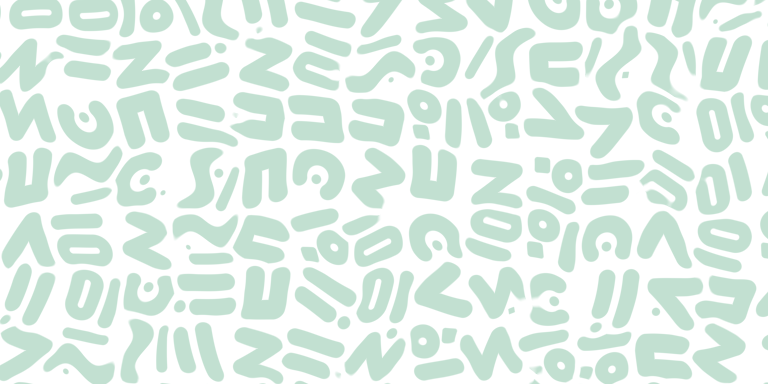
This pattern is drawn by a WebGL 2 fragment shader. Its source:

```glsl
#version 300 es
precision highp float;
// Dense pale-green paper-cut doodles (bars, rings, hooks, squiggles) on white.

uniform vec2 u_resolution;
out vec4 fragColor;

const float ROWS = 6.6; // doodle cells per canvas height

vec3 hash(vec2 p) {
    vec3 q = fract(p.xyx * vec3(0.1031, 0.1030, 0.0973));
    q += dot(q, q.yxz + 33.33);
    return fract((q.xxy + q.yzz) * q.zyx);
}

mat2 rotation(float a) {
    return mat2(cos(a), sin(a), -sin(a), cos(a));
}

float segment(vec2 p, vec2 a, vec2 b) {
    vec2 ab = b - a;
    return length(p - a - ab * clamp(dot(p - a, ab) / dot(ab, ab), 0.0, 1.0));
}

float roundBox(vec2 p, float halfSize, float corner) {
    vec2 q = abs(p) - halfSize + corner;
    return length(max(q, 0.0)) + min(max(q.x, q.y), 0.0) - corner;
}

float smoothMax(float a, float b, float k) {
    float h = max(k - abs(a - b), 0.0) / k;
    return max(a, b) + h * h * k * 0.25;
}

// One doodle, or a small group, filling about a unit cell
float doodle(vec2 p, int kind) {
    if (kind == 0) { // U
        float legs = segment(vec2(abs(p.x), p.y), vec2(0.22, -0.27), vec2(0.22, 0.35));
        return min(legs, segment(p, vec2(-0.22, -0.27), vec2(0.22, -0.27))) - 0.15;
    }
    if (kind == 1) { // squiggle beside a thin bar
        vec2 q = vec2(p.x + 0.14 - 0.13 * sin(p.y * 6.5), p.y);
        float wave = (segment(q, vec2(0.0, -0.5), vec2(0.0, 0.5)) - 0.16) * 0.85;
        return min(wave, segment(p, vec2(0.37, -0.3), vec2(0.34, 0.32)) - 0.08);
    }
    if (kind == 2) { // zigzag
        float d = segment(p, vec2(-0.42, -0.3), vec2(-0.13, 0.3));
        d = min(d, segment(p, vec2(-0.13, 0.3), vec2(0.13, -0.3)));
        return min(d, segment(p, vec2(0.13, -0.3), vec2(0.42, 0.28))) - 0.12;
    }
    if (kind == 3) { // ring, block and bar
        float d = abs(length(p - vec2(-0.16, 0.2)) - 0.18) - 0.1;
        d = min(d, roundBox(rotation(0.3) * (p - vec2(0.32, 0.2)), 0.12, 0.04));
        return min(d, segment(p, vec2(-0.36, -0.3), vec2(0.3, -0.32)) - 0.12);
    }
    if (kind == 4) { // chevron
        float d = segment(p, vec2(-0.32, 0.38), vec2(0.0, -0.32));
        return min(d, segment(p, vec2(0.0, -0.32), vec2(0.36, 0.36))) - 0.14;
    }
    if (kind == 5) { // long bar and exclamation mark
        float d = segment(p, vec2(-0.28, -0.38), vec2(-0.2, 0.38)) - 0.13;
        d = min(d, segment(p, vec2(0.14, -0.4), vec2(0.2, 0.14)) - 0.13);
        return min(d, length(p - vec2(0.2, 0.46)) - 0.1);
    }
    if (kind == 6) { // hook around a dot
        vec2 q = vec2(abs(p.x), p.y), tip = vec2(sin(2.1), cos(2.1));
        float arc = tip.y * q.x > tip.x * q.y ? length(q - tip * 0.33) : abs(length(q) - 0.33);
        return min(arc - 0.13, length(p + vec2(0.0, 0.06)) - 0.07);
    }
    // long ring and bar
    float d = abs(segment(p, vec2(-0.18, -0.2), vec2(-0.18, 0.22)) - 0.16) - 0.095;
    return min(d, segment(p, vec2(0.3, -0.34), vec2(0.32, 0.32)) - 0.11);
}

// Scattered doodles, trimmed so that a gap stays between neighbours
float doodleField(vec2 p) {
    float nearest = 9.0, second = 9.0;
    for (int y = -1; y <= 1; y++)
    for (int x = -1; x <= 1; x++) {
        vec2 cell = floor(p) + vec2(x, y);
        vec3 h = hash(cell + 17.0), g = hash(cell + 71.0);
        vec2 q = p - cell - 0.5 - (h.xy - 0.5) * 0.2;
        q = rotation(floor(h.z * 4.0) * 1.5708 + (g.x - 0.5) * 0.9) * q;
        if (g.y > 0.5) q.x = -q.x;
        float d = doodle(q, int(g.z * 8.0)) - 0.014;
        second = min(second, max(nearest, d));
        nearest = min(nearest, d);
    }
    return smoothMax(nearest, 0.05 - 0.5 * (second - nearest), 0.06);
}

// Dots and small blocks, sized to fit the open spaces
float fillers(vec2 p) {
    vec2 tile = floor(p * 2.0);
    vec3 h = hash(tile + 131.0);
    vec2 center = (tile + 0.5 + (h.xy - 0.5) * 0.32) * 0.5;
    float radius = min(doodleField(center) - 0.07, 0.12);
    if (radius < 0.035) return 9.0;
    vec2 q = rotation(h.z * 6.2832) * (p - center);
    return h.z < 0.5 ? length(q) - radius : roundBox(q, radius * 0.8, radius * 0.25);
}

void main() {
    vec2 p = gl_FragCoord.xy / u_resolution.y * ROWS;
    p += 0.06 * sin(p.yx * vec2(2.7, 3.1) + vec2(0.4, 1.9)); // hand-cut wobble
    float d = min(doodleField(p), fillers(p));

    float edge = 0.8 * ROWS / u_resolution.y;
    vec3 mint = vec3(0.76, 0.88, 0.82);
    fragColor = vec4(mix(mint, vec3(1.0), smoothstep(-edge, edge, d)), 1.0);
}
```
